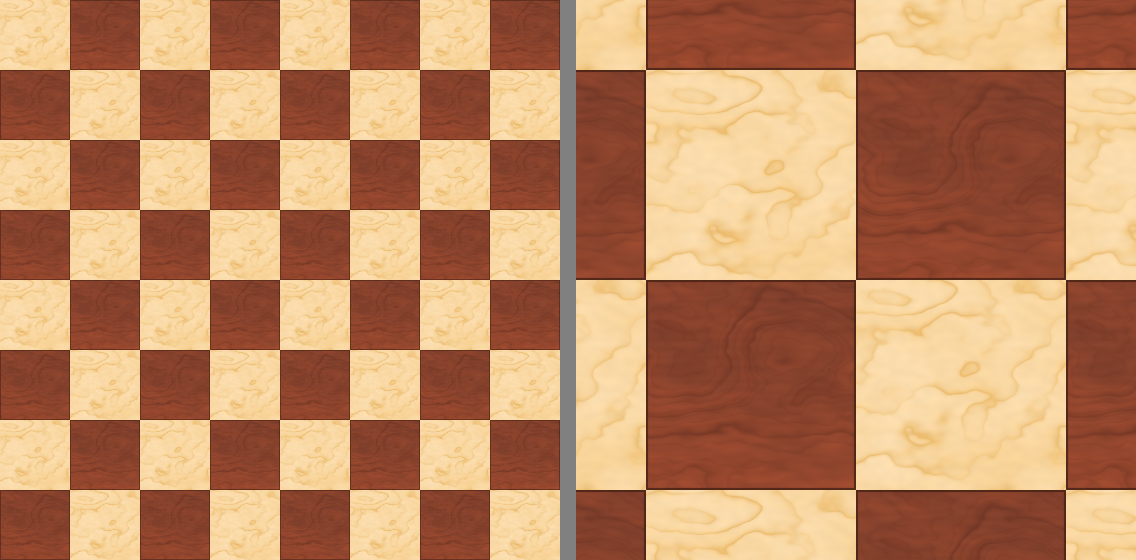
Left: the whole. Right: its middle third, enlarged.
Write a Shadertoy shader that draws this pattern.

```glsl
// Checkerboard of pale veined maple and red-brown figured wood squares with thin dark joints
#define SQUARES 8.0
#define JOINT 0.010
#define ROW_SHIFT vec2(0.07, -0.04)
#define MAPLE_PALE vec3(0.985, 0.870, 0.690)
#define MAPLE_CREAM vec3(0.975, 0.835, 0.610)
#define MAPLE_VEIN vec3(0.900, 0.685, 0.330)
#define UMBER vec3(0.515, 0.255, 0.175)
#define RUSSET vec3(0.640, 0.300, 0.190)
#define DARK_VEIN vec3(0.400, 0.190, 0.130)
#define JOINT_COLOR vec3(0.270, 0.130, 0.080)

// Pseudo-random unit gradient at a lattice point
vec2 gradientAt(ivec2 cell) {
    uint h = uint(cell.x) * 1597334677u ^ uint(cell.y) * 3812015801u;
    h = (h ^ (h >> 15)) * 2246822519u;
    h = (h ^ (h >> 13)) * 3266489917u;
    float angle = float((h >> 8) & 65535u) * 6.2831853 / 65536.0;
    return vec2(cos(angle), sin(angle));
}

float gradientNoise(vec2 p) {
    ivec2 i = ivec2(floor(p));
    vec2 f = fract(p);
    vec2 u = f * f * f * (f * (f * 6.0 - 15.0) + 10.0);
    float a = dot(gradientAt(i), f);
    float b = dot(gradientAt(i + ivec2(1, 0)), f - vec2(1, 0));
    float c = dot(gradientAt(i + ivec2(0, 1)), f - vec2(0, 1));
    float d = dot(gradientAt(i + ivec2(1, 1)), f - vec2(1, 1));
    return mix(mix(a, b, u.x), mix(c, d, u.x), u.y);
}

float fbm(vec2 p) {
    float sum = 0.0, amplitude = 1.0;
    for (int k = 0; k < 4; k++) {
        sum += amplitude * gradientNoise(p);
        p = p * 2.03 + 17.3;
        amplitude *= 0.45;
    }
    return sum;
}

// Bump that bends growth lines into a loop
float knot(vec2 p, vec2 center, vec2 radius) {
    vec2 q = (p - center) / radius;
    return exp(-dot(q, q));
}

// Growth line: crisp on one side, fading away on the other
float growthLine(float field, float fade) {
    float v = fract(field);
    return max(exp(-v * fade), exp((v - 1.0) * 18.0));
}

vec3 mapleWood(vec2 p) {
    float field = 2.9 * p.y - 0.9 * p.x + 1.5 * knot(p, vec2(0.27, 0.86), vec2(0.25, 0.13));
    field += 1.5 * fbm(p * vec2(2.2, 3.0) + 31.0);
    // Wriggling figure toward the lower right
    float curly = knot(p, vec2(0.60, 0.32), vec2(0.42, 0.24));
    field += 0.9 * curly * gradientNoise(p * vec2(7.0, 9.0) + 53.0);

    float strength = mix(0.18, 0.72, smoothstep(-0.3, 0.3, gradientNoise(p * 3.1 + 71.0)));
    float cloud = 0.5 + 0.9 * fbm(p * vec2(2.0, 4.0) + 11.0);
    float fleck = gradientNoise(p * vec2(15.0, 24.0) + 91.0);
    vec3 color = mix(MAPLE_PALE, MAPLE_CREAM, clamp(cloud, 0.0, 1.0));
    color = mix(color, MAPLE_VEIN, strength * growthLine(field, 7.0));
    return color * (1.0 + 0.025 * fleck);
}

vec3 redWood(vec2 p) {
    float field = 3.6 * p.y + 0.5 * p.x;
    field += 2.0 * knot(p, vec2(0.24, 0.52), vec2(0.30, 0.22));
    field -= 1.3 * knot(p, vec2(0.72, 0.66), vec2(0.28, 0.24));
    field += 1.1 * fbm(p * vec2(1.8, 3.2) + 43.0);

    // Redder near the lower edge and beside the knot
    float warmth = 0.22 + 0.55 * smoothstep(0.50, 0.05, p.y);
    warmth += 0.35 * knot(p, vec2(0.16, 0.42), vec2(0.22, 0.20));
    warmth += 0.6 * fbm(p * vec2(2.0, 6.0) + 67.0);
    warmth += 0.14 * sin(6.2831853 * field);
    vec3 color = mix(UMBER, RUSSET, clamp(warmth, 0.0, 1.0));

    float strength = 0.42 + 0.5 * gradientNoise(p * 2.7 + 29.0);
    color = mix(color, DARK_VEIN, strength * growthLine(field, 4.5));
    color = mix(color, DARK_VEIN, 0.22 * growthLine(field * 2.6 + 0.3, 5.0));
    float pores = gradientNoise(p * vec2(9.0, 30.0) + 13.0);
    return color * (1.0 + 0.07 * pores);
}

void mainImage(out vec4 fragColor, in vec2 fragCoord) {
    vec2 board = SQUARES * fragCoord / iResolution.xy;
    vec2 pixel = SQUARES / iResolution.xy;
    vec2 square = floor(board);
    vec2 local = fract(board);

    // Antialiased checker: odd index sums are maple
    vec2 edge = 0.5 - abs(local - 0.5);
    vec2 side = clamp(2.0 * edge / pixel, 0.0, 1.0);
    float parity = 2.0 * mod(square.x + square.y, 2.0) - 1.0;
    float maple = 0.5 + 0.5 * parity * side.x * side.y;

    // Alternate rows use a slightly shifted cut of the same plank
    vec2 cut = local + ROW_SHIFT * mod(square.y, 2.0);
    vec2 joint = clamp((JOINT - edge) / pixel + 0.5, 0.0, 1.0);
    vec3 dark = mix(redWood(cut), JOINT_COLOR, 0.8 * max(joint.x, joint.y));
    fragColor = vec4(mix(dark, mapleWood(cut), maple), 1.0);
}
```
